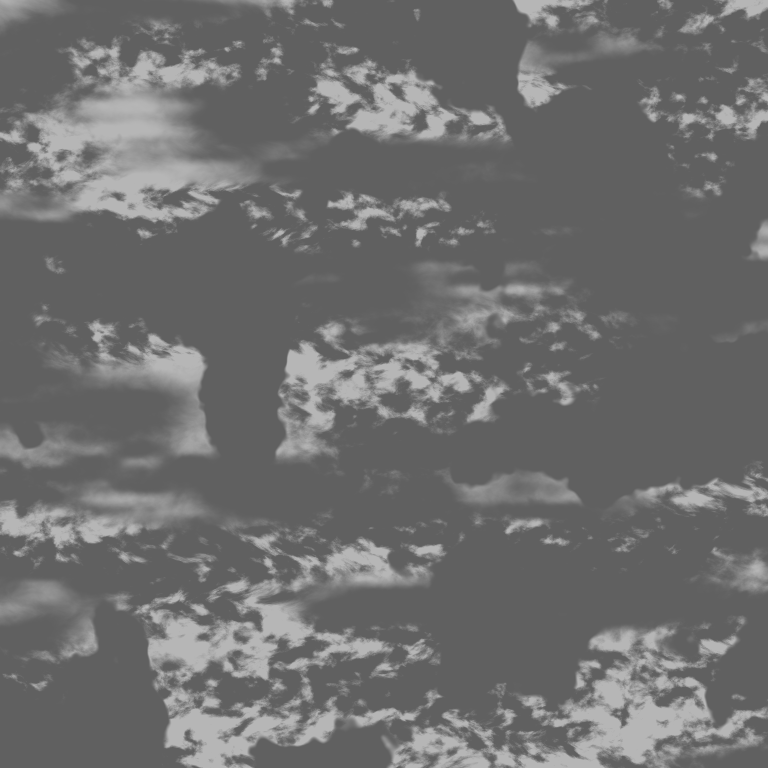
Reproduce this texture procedurally as a WebGL 1 fragment shader.

```glsl
precision highp float;
// Weathered grey surface: pale streaks and bent flakes in rows, under ragged flat patches.

uniform vec2 u_resolution;

#define BASE_GREY 0.378
#define PALE_GREY 0.715
#define ROWS 13.0
#define ROW_BEND 0.16
#define FLAKE_SCALE vec2(58.0, 80.0)
#define STREAK_SCALE vec2(6.0, 19.0)
#define PATCH_SCALE 6.5
#define PATCH_LEVEL 0.445
#define TONE_LOW 0.42
#define TONE_HIGH 0.84

float hash(vec2 cell) {
  vec3 h = fract(cell.xyx * vec3(0.1031, 0.1030, 0.0973));
  h += dot(h, h.yzx + 33.33);
  return fract((h.x + h.y) * h.z);
}

float noise(vec2 p) {
  vec2 cell = floor(p);
  vec2 f = fract(p);
  f = f * f * (3.0 - 2.0 * f);
  return mix(mix(hash(cell), hash(cell + vec2(1.0, 0.0)), f.x),
             mix(hash(cell + vec2(0.0, 1.0)), hash(cell + 1.0), f.x), f.y);
}

float fbm(vec2 p) {
  float sum = 0.0;
  float amplitude = 0.516;
  for (int i = 0; i < 5; i++) {
    sum += amplitude * noise(p);
    p = mat2(1.6, 1.2, -1.2, 1.6) * p + 17.3;
    amplitude *= 0.5;
  }
  return sum;
}

// Soft horizontal smears, wide and low.
float streaks(vec2 p) {
  float broad = noise(p * STREAK_SCALE + 41.0);
  float thin = noise(p * STREAK_SCALE * vec2(2.7, 3.3) + 83.0);
  return mix(broad, thin, 0.27);
}

// Small flakes whose slant follows an arc inside each row.
float flakes(vec2 p) {
  float rowY = p.y * ROWS + 0.7 * noise(p * 7.0 + 5.0);
  float row = floor(rowY);
  float across = fract(rowY) - 0.5;
  float bend = ROW_BEND * (2.0 * noise(vec2(p.x * 3.0, row * 7.0 + 0.5)) - 1.0);
  vec2 bent = p + vec2(bend * (0.25 - across * across), 0.0);
  bent += 0.007 * vec2(noise(p * 45.0), noise(p * 45.0 + 60.0));
  return fbm(bent * FLAKE_SCALE + 29.0);
}

// Flat patches with crumbled edges: 0 where covered, 1 where open.
float openArea(vec2 p) {
  float field = fbm(p * PATCH_SCALE + 11.0);
  return smoothstep(PATCH_LEVEL - 0.012, PATCH_LEVEL + 0.022, field);
}

void main() {
  vec2 p = gl_FragCoord.xy / u_resolution;

  // Some stretches stay smooth, others break up into flakes.
  float roughness = smoothstep(0.3, 0.62, noise(p * vec2(4.0, 14.0) + 97.0));
  float tone = streaks(p) + mix(0.12, 1.35, roughness) * (flakes(p) - 0.5);
  float pale = smoothstep(TONE_LOW, TONE_HIGH, tone) * openArea(p);

  gl_FragColor = vec4(vec3(mix(BASE_GREY, PALE_GREY, pale)), 1.0);
}
```
